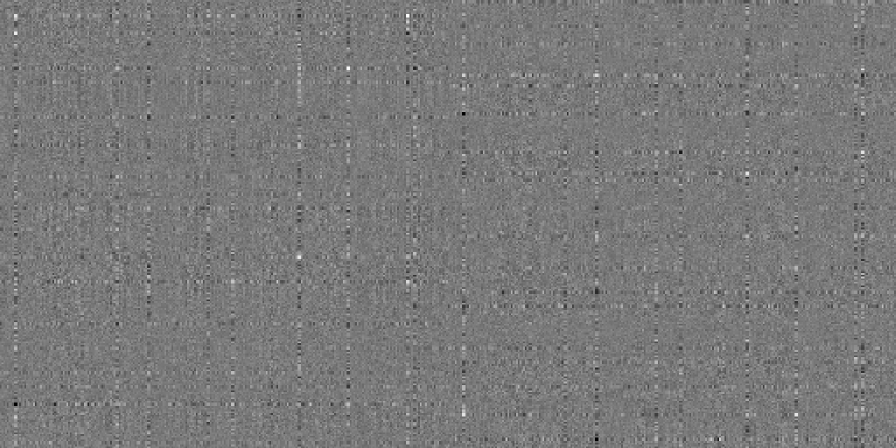
Give the GLSL for this texture, as a WebGL 1 fragment shader.

```glsl
precision highp float;
// Grey woven static: fine grain whose contrast is the product of a row
// strength and a column strength, so strong lines cross in bright and dark
// blocks. Two square panels share their columns but have their own rows.

uniform vec2 u_resolution;

const float CELLS = 256.0;        // grains along the side of a panel
const float MID_GREY = 0.476;
const float CONTRAST = 0.045;

float hash(vec2 p) {
  vec3 q = fract(vec3(p.xyx) * vec3(0.1031, 0.1030, 0.0973));
  q += dot(q, q.yzx + 33.33);
  return fract((q.x + q.y) * q.z);
}

// Roughly normal noise with unit deviation, from four uniform values.
float bellNoise(vec2 p) {
  float sum = 0.0;
  for (int i = 0; i < 4; i++) {
    sum += hash(p + float(i) * vec2(17.3, 71.9));
  }
  return (sum - 2.0) * 1.732;
}

float smoothNoise(float x, float seed) {
  float cell = floor(x);
  float t = smoothstep(0.0, 1.0, x - cell);
  return mix(hash(vec2(cell, seed)), hash(vec2(cell + 1.0, seed)), t);
}

// Returns the line's id and strength. Each group of line pairs holds one
// strong pair, which is merged into a single line of double width.
vec2 threadLine(float index, float groupSize, float boost, float seed) {
  float pair = floor(index * 0.5);
  float group = floor((pair + 0.5) / groupSize);
  float chosen = floor(hash(vec2(group, seed)) * groupSize);
  float strong = 1.0 - step(0.5, abs(pair - group * groupSize - chosen));
  float id = mix(index, pair * 2.0, strong);
  float band = mix(0.75, 1.2, smoothNoise(index / 11.0, seed + 5.0));
  float own = mix(0.8, 1.2, hash(vec2(id, seed + 9.0)));
  float peak = boost * mix(0.4, 1.2, hash(vec2(group, seed + 13.0)));
  return vec2(id, band * own + strong * peak);
}

float weave(vec2 p) {
  float panel = floor(p.x / CELLS);
  float rowSeed = 41.0 + panel * 23.0;
  vec2 cell = floor(vec2(p.x - panel * CELLS, p.y));
  vec2 column = threadLine(cell.x, 13.0, 1.5, 3.0);
  vec2 row = threadLine(cell.y, 7.0, 1.1, rowSeed);

  // Independent grain, plus column streaks that fade in and out by band.
  float grain = bellNoise(vec2(column.x + panel * CELLS, row.x));
  float streak = bellNoise(vec2(column.x, 307.0 + panel));
  float streakBand = smoothNoise(row.x / 6.0, rowSeed + 2.0) * 2.0 - 1.0;
  float signal = grain + 0.6 * streak * streakBand;
  return MID_GREY + CONTRAST * signal * column.y * row.y;
}

void main() {
  // Four samples per pixel smooth the grain edges at any canvas size.
  float grey = 0.0;
  for (int i = 0; i < 4; i++) {
    float k = float(i);
    vec2 offset = vec2(mod(k, 2.0), floor(k * 0.5)) * 0.5 - 0.25;
    vec2 p = (gl_FragCoord.xy + offset) / u_resolution.y * CELLS;
    grey += 0.25 * clamp(weave(p), 0.0, 1.0);
  }
  gl_FragColor = vec4(vec3(grey), 1.0);
}
```
